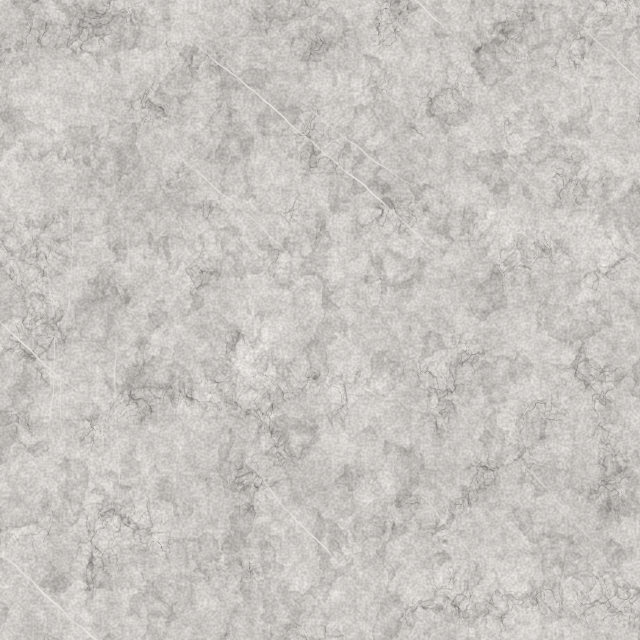
A Shadertoy shader for this texture:

```glsl
// Pale grey marble: soft rounded lumps and grain, shaded dark cracks,
// and thin white veins that mostly run down to the right.
// Gradient noise warps Voronoi lumps; veins are tapered, wobbling lines.

const float BASE_TONE = 0.779;
const float VEIN_TONE = 0.91;
const vec3 WARM_TINT = vec3(0.0, -0.010, -0.026);
const int DIAGONAL_VEINS = 26;
const int CROSS_VEINS = 12;

vec2 hash2(vec2 p) {
    vec3 q = fract(p.xyx * vec3(0.1031, 0.1030, 0.0973));
    q += dot(q, q.yzx + 33.33);
    return fract((q.xx + q.yz) * q.zy);
}

vec2 gradientAt(vec2 cell) {
    float angle = 6.2832 * hash2(cell).x;
    return vec2(cos(angle), sin(angle));
}

float gradientNoise(vec2 p) {
    vec2 i = floor(p), f = p - i;
    vec2 u = f * f * f * (f * (f * 6.0 - 15.0) + 10.0);
    vec2 e = vec2(1.0, 0.0);
    float low = mix(dot(gradientAt(i), f), dot(gradientAt(i + e), f - e), u.x);
    float high = mix(dot(gradientAt(i + e.yx), f - e.yx),
                     dot(gradientAt(i + 1.0), f - 1.0), u.x);
    return mix(low, high, u.y);
}

float fbm(vec2 p, int octaves) {
    float sum = 0.0, amplitude = 1.0;
    for (int i = 0; i < octaves; i++) {
        sum += amplitude * gradientNoise(p);
        p = mat2(1.6, 1.2, -1.2, 1.6) * p + 17.3;
        amplitude *= 0.55;
    }
    return sum;
}

// x: gap to the nearest cell border, y: random value of the cell
vec2 lumps(vec2 p) {
    vec2 cell = floor(p);
    float nearest = 9.0, second = 9.0, id = 0.0;
    for (int y = -1; y <= 1; y++)
    for (int x = -1; x <= 1; x++) {
        vec2 c = cell + vec2(x, y);
        vec2 h = hash2(c + 71.0);
        float d = length(c + h - p);
        if (d < nearest) {
            second = nearest;
            nearest = d;
            id = hash2(c + 193.0).y;
        } else {
            second = min(second, d);
        }
    }
    return vec2(second - nearest, id);
}

// Tone of one lump layer, with a dark rim where the mask allows it
float lumpTone(vec2 p, float rimMask) {
    vec2 lump = lumps(p);
    float rim = 1.0 - smoothstep(0.0, 0.09, lump.x);
    return 0.045 * (lump.y - 0.5) + 0.018 * smoothstep(0.0, 0.35, lump.x) - 0.065 * rim * rimMask;
}

// Broken hairline along the zero crossings of noise
float crack(vec2 p, float width, float mask) {
    float ridge = abs(fbm(p, 3));
    return (1.0 - smoothstep(0.0, width, ridge)) * mask;
}

// Tapered line through centre, wobbling and fading along its length
float vein(vec2 p, vec2 centre, float angle, float halfLength, float width, float seed, float pixel) {
    vec2 dir = vec2(cos(angle), sin(angle));
    vec2 d = p - centre;
    float along = dot(d, dir);
    float across = dot(d, vec2(-dir.y, dir.x));
    across += 0.016 * gradientNoise(vec2(along * 5.0, seed + 0.37));
    across += 0.003 * gradientNoise(vec2(along * 38.0, seed + 0.61));
    float taper = 1.0 - smoothstep(0.45 * halfLength, halfLength, abs(along));
    float broken = clamp(0.75 + 0.9 * gradientNoise(vec2(along * 22.0, seed + 0.43)), 0.0, 1.0);
    float line = 1.0 - smoothstep(max(width - 0.5 * pixel, 0.0), width + 0.5 * pixel, abs(across));
    float halo = 0.12 * exp(-abs(across) / (3.0 * width));
    return (line + halo) * taper * broken;
}

float allVeins(vec2 p, float pixel) {
    float sum = 0.0;
    for (int i = 0; i < DIAGONAL_VEINS; i++) {
        float k = float(i);
        vec2 a = hash2(vec2(k, 11.0)), b = hash2(vec2(k, 47.0));
        float offset = 1.3 * ((k + a.x) / float(DIAGONAL_VEINS) - 0.5);
        vec2 centre = 0.5 + 0.707 * vec2(offset) + vec2(0.707, -0.707) * (a.y - 0.5) * 0.95;
        float strength = mix(0.16, 0.95, b.x * b.x);
        float halfLength = mix(0.12, 0.34, b.y);
        sum = max(sum, strength * vein(p, centre, -0.76 + 0.2 * (a.x - 0.5), halfLength, mix(0.0007, 0.0013, b.x), k * 3.0, pixel));
    }
    for (int i = 0; i < CROSS_VEINS; i++) {
        float k = float(i);
        vec2 centre = hash2(vec2(k, 83.0)), b = hash2(vec2(k, 131.0));
        float angle = mix(0.22, 1.5, mod(k, 2.0)) + 0.3 * (b.y - 0.5);
        sum = max(sum, mix(0.15, 0.65, b.x * b.x) * vein(p, centre, angle, mix(0.1, 0.24, b.y), 0.0009, k * 3.0 + 200.0, pixel));
    }
    return min(sum, 1.0);
}

void mainImage(out vec4 fragColor, in vec2 fragCoord) {
    vec2 p = fragCoord / iResolution.y;
    vec2 warp = vec2(fbm(p * 22.0 + 3.1, 4), fbm(p * 22.0 + 41.7, 4));
    vec2 q = p + 0.013 * warp;

    // Clouds, lumps and grain
    float mask = smoothstep(-0.05, 0.4, fbm(p * 9.0 + 60.0, 2));
    float tone = BASE_TONE + 0.045 * fbm(p * 6.0 + 9.0, 3);
    tone += lumpTone(q * 18.0, mask) + 0.8 * lumpTone(q * 37.0 + 5.0, mask);
    tone += 0.065 * fbm(p * 62.0, 3) + 0.10 * gradientNoise(p * 231.0 + 0.3);

    // Dark stains with one sharp edge, then hairline cracks
    float stain = fbm(q * vec2(15.0, 11.0) + 25.0, 4);
    tone -= 0.075 * smoothstep(0.16, 0.23, stain) * (1.0 - smoothstep(0.2, 0.65, stain));
    tone -= 0.12 * crack(q * vec2(15.0, 9.0) + 80.0, 0.045, mask);
    tone -= 0.09 * crack(q * vec2(30.0, 21.0) + 120.0, 0.07, mask);

    tone = mix(tone, VEIN_TONE, allVeins(p, 1.0 / iResolution.y));
    fragColor = vec4(clamp(tone + WARM_TINT, 0.0, 1.0), 1.0);
}
```
